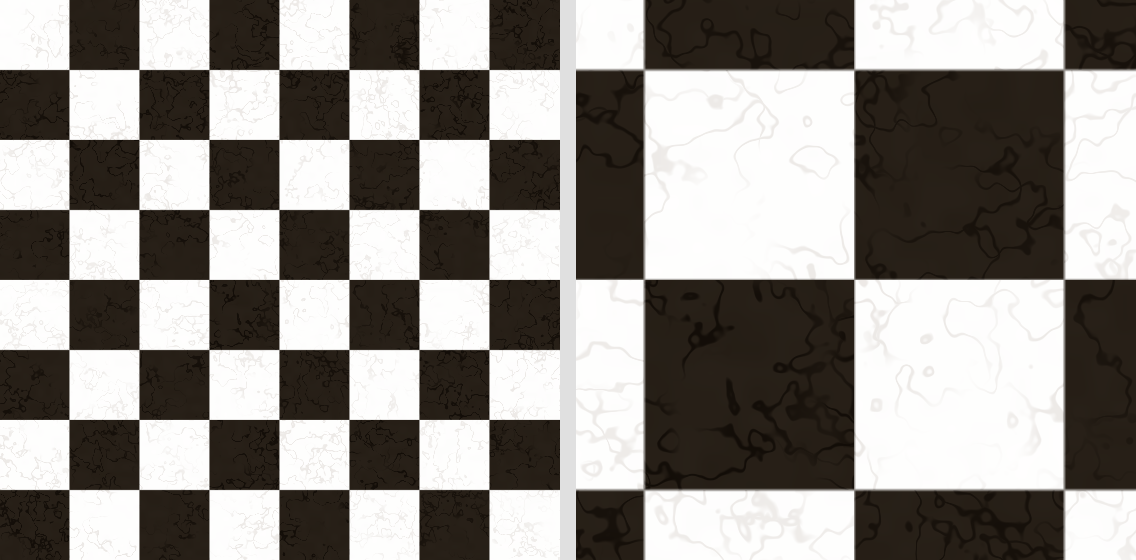
Left: the whole. Right: its middle third, enlarged.
Give the GLSL for this pattern, as a WebGL 1 fragment shader.

```glsl
precision highp float;
// Eight by eight checkerboard of pale and near-black marble tiles.
// A signed square wave makes the checks; thin contours of fractal noise,
// shifted and masked in every tile, make the curling veins.

#define TILES 8.0
#define SHIFT_X 0.001
#define EDGE_SOFTNESS 0.0011
#define VEIN_SCALE 5.0
#define VEIN_WIDTH 0.034
#define PATCH_SCALE 2.6
#define LIGHT_TILE vec3(0.996, 0.995, 0.992)
#define LIGHT_VEIN vec3(0.925, 0.912, 0.900)
#define DARK_TILE vec3(0.152, 0.122, 0.090)
#define DARK_VEIN vec3(0.075, 0.053, 0.032)

uniform vec2 u_resolution;

float hash(vec2 p) {
  return fract(sin(dot(p, vec2(127.1, 311.7))) * 43758.5453);
}

float valueNoise(vec2 p) {
  vec2 cell = floor(p);
  vec2 f = fract(p);
  f = f * f * (3.0 - 2.0 * f);
  float low = mix(hash(cell), hash(cell + vec2(1.0, 0.0)), f.x);
  float high = mix(hash(cell + vec2(0.0, 1.0)), hash(cell + 1.0), f.x);
  return mix(low, high, f.y);
}

float fractalNoise(vec2 p) {
  float sum = 0.0;
  float weight = 0.56;
  for (int octave = 0; octave < 3; octave++) {
    sum += weight * valueNoise(p);
    p = mat2(1.6, 1.2, -1.2, 1.6) * p + 17.3;
    weight *= 0.52;
  }
  return sum;
}

// Two layers of contour lines, broken into patches
float veins(vec2 p) {
  float amount = 0.0;
  for (int layer = 0; layer < 2; layer++) {
    vec2 q = p + float(layer) * 23.7;
    float contour = abs(fractalNoise(q * VEIN_SCALE) - 0.5);
    float line = 1.0 - smoothstep(0.2 * VEIN_WIDTH, VEIN_WIDTH, contour);
    float patches = smoothstep(0.3, 0.62, valueNoise(q * PATCH_SCALE + 5.1));
    amount = max(amount, line * patches);
  }
  return amount;
}

// Signed distance to the nearest tile edge, alternating in sign
vec2 alternatingDistance(vec2 p) {
  return 0.5 - abs(mod(p, 2.0) - 0.5);
}

void main() {
  vec2 uv = gl_FragCoord.xy / u_resolution;
  vec2 grid = (uv + vec2(SHIFT_X, 0.0)) * TILES;
  vec2 tile = floor(grid);

  // Checks; the clamp keeps the canvas border crisp
  float softness = max(EDGE_SOFTNESS, 0.5 / u_resolution.y) * TILES;
  vec2 inner = clamp(grid, 0.02, TILES - 0.02);
  vec2 wave = clamp(alternatingDistance(inner) / softness, -1.0, 1.0);
  float light = 0.5 - 0.5 * wave.x * wave.y;

  // Each tile takes its own piece of stone
  vec2 offset = 40.0 * vec2(hash(tile + 3.1), hash(tile + 8.7));
  float vein = veins(grid + offset) * mix(0.75, 1.0, hash(tile + 1.9));
  float cloud = valueNoise((grid + offset) * 9.0) - 0.5;

  vec3 dark = mix(DARK_TILE, DARK_VEIN, vein) + 0.012 * cloud;
  vec3 pale = mix(LIGHT_TILE, LIGHT_VEIN, vein) + 0.006 * cloud;
  gl_FragColor = vec4(mix(dark, pale, light), 1.0);
}
```
